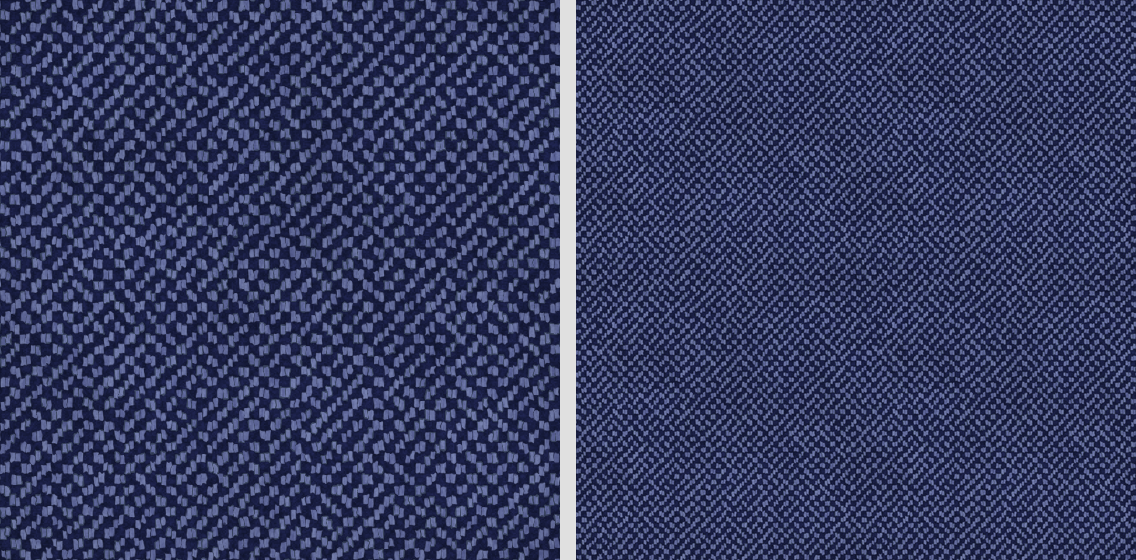
Left, the tile; right, the same tile 2 across and 2 down.
Write a WebGL 2 fragment shader that draws this texture.

```glsl
#version 300 es
precision highp float;

uniform vec2 u_resolution;
out vec4 fragColor;

float hash(vec2 p) {
    return fract(sin(dot(p, vec2(127.1, 311.7))) * 43758.5453);
}

// Value noise that wraps after a whole number of lattice cells
float wrapNoise(vec2 uv, vec2 period) {
    vec2 p = uv * period;
    vec2 i = floor(p);
    vec2 f = p - i;
    f = f * f * (3.0 - 2.0 * f);
    float a = hash(mod(i, period));
    float b = hash(mod(i + vec2(1.0, 0.0), period));
    float c = hash(mod(i + vec2(0.0, 1.0), period));
    float d = hash(mod(i + 1.0, period));
    return mix(mix(a, b, f.x), mix(c, d, f.x), f.y);
}

float roundedBox(vec2 p, vec2 halfSize, float radius) {
    vec2 q = abs(p) - halfSize + radius;
    return length(max(q, 0.0)) + min(max(q.x, q.y), 0.0) - radius;
}

void main() {
    vec2 uv = gl_FragCoord.xy / u_resolution;
    vec2 grid = vec2(54.0, 52.0); // half repeats: 27 across, 26 down
    float soft = 0.03 + 0.6 * grid.x / min(u_resolution.x, u_resolution.y);

    // Fuzzy yarn outlines
    vec2 wobble = vec2(wrapNoise(uv, vec2(170.0, 130.0)),
                       wrapNoise(uv + 0.37, vec2(210.0, 160.0))) - 0.5;
    vec2 p = uv * grid + wobble * vec2(0.16, 0.2);
    vec2 home = floor(p);

    float fibre = wrapNoise(uv, vec2(380.0, 90.0));
    float grain = wrapNoise(uv, vec2(400.0));
    float clump = wrapNoise(uv, vec2(120.0));
    float broad = wrapNoise(uv, vec2(7.0)) - 0.5;

    // Dark ground weave
    vec3 ground = mix(vec3(0.06, 0.08, 0.18), vec3(0.125, 0.145, 0.32),
                      clamp(0.55 * grain + 0.6 * clump - 0.02, 0.0, 1.0));

    // Light floats: two side by side strokes on every other cell
    float nearest = 10.0;
    float tone = 0.0;
    float tint = 0.0;
    for (int y = -1; y <= 1; y++) {
        for (int x = -1; x <= 1; x++) {
            vec2 cell = home + vec2(x, y);
            if (mod(cell.x + cell.y, 2.0) > 0.5) continue;
            vec2 id = mod(cell, grid);
            vec2 jitter = vec2(hash(id + 3.1), hash(id + 7.7)) - 0.5;
            vec2 local = p - cell - 0.5 - jitter * vec2(0.16, 0.14);
            float stagger = mix(-0.16, 0.27, hash(id + 11.3));
            for (int k = 0; k < 2; k++) {
                float side = float(k) * 2.0 - 1.0;
                vec2 seed = id + side * 0.29;
                vec2 q = local - vec2(0.235, stagger) * side;
                q.x += q.y * 0.24 * (hash(seed + 17.9) - 0.4);
                vec2 halfSize = vec2(0.215, 0.36)
                              + vec2(0.06, 0.13) * hash(seed + 23.3);
                float d = roundedBox(q, halfSize, 0.11);
                if (d < nearest) {
                    nearest = d;
                    tone = hash(seed + 31.7);
                    tint = step(0.65, hash(seed + 41.1));
                }
            }
        }
    }

    // Shadow beside the floats, then their streaked face
    ground *= 1.0 - 0.2 * exp(-max(nearest, 0.0) * 9.0);
    float light = clamp(0.5 * tone + 0.75 * fibre + 0.2 * grain - 0.2, 0.0, 1.0);
    vec3 yarn = mix(vec3(0.33, 0.36, 0.56), vec3(0.45, 0.49, 0.665), light);
    yarn *= 1.0 - 0.1 * smoothstep(-0.13, 0.0, nearest);
    float cover = 1.0 - smoothstep(-soft, soft, nearest);
    vec3 color = mix(ground, yarn, cover);

    // Grey green fringe on some edges
    float fringe = 1.0 - smoothstep(0.02, 0.1, abs(nearest));
    color = mix(color, vec3(0.22, 0.27, 0.36), fringe * tint * 0.65);

    color *= 1.0 + 0.09 * broad + 0.06 * (grain - 0.5);
    fragColor = vec4(color, 1.0);
}
```
